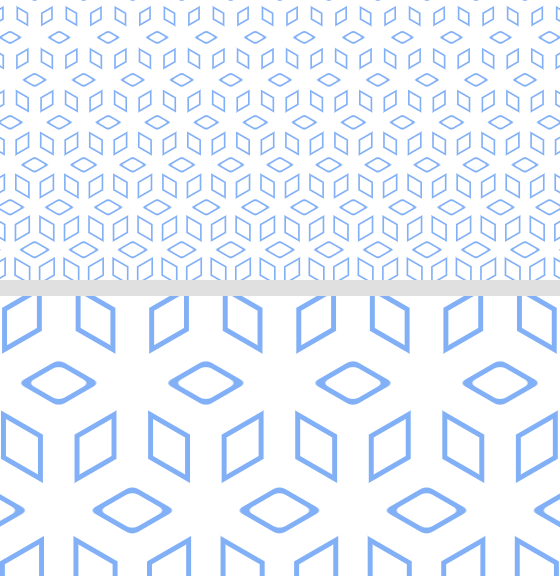
Top, the full canvas; bottom, a detail of the centre.
This pattern is drawn by a WebGL 2 fragment shader. Its source:

```glsl
#version 300 es
precision highp float;
// Outlined rhombi in a tumbling-block lattice, growing from top to bottom.

uniform vec2 u_resolution;
out vec4 fragColor;

// Lengths are fractions of the canvas height.
const float PERIOD = 0.17513;              // horizontal repeat
const float ROW = PERIOD * 0.8660254;      // spacing of lattice rows
const vec2 ANCHOR = vec2(0.2112, 0.8664);  // centre of one flat rhombus
const float STROKE = 0.0059;
const float ROUNDING = 0.008;              // corner softness of flat rhombi
const float SCALE_TOP = 0.47;              // share of the full face filled
const float SCALE_BOTTOM = 0.665;
const vec3 PAPER = vec3(1.0);
const vec3 LINE_BLUE = vec3(0.51, 0.69, 0.965);

// Normals of the three edge directions
const vec2 N_SIDE = vec2(1.0, 0.0);
const vec2 N_RIGHT = vec2(0.5, 0.8660254);
const vec2 N_LEFT = vec2(-0.5, 0.8660254);

float smoothMax(float a, float b, float k) {
    float h = max(k - abs(a - b), 0.0) / k;
    return max(a, b) + h * h * k * 0.25;
}

// Rhombus as the overlap of two bands with normals n and m
float rhombus(vec2 p, vec2 n, vec2 m, float inradius, float rounding) {
    return smoothMax(abs(dot(p, n)), abs(dot(p, m)), rounding) - inradius;
}

// Outlines of one face, repeated over both halves of the staggered lattice
float faceLattice(vec2 p, vec2 center, vec2 n, vec2 m, float rounding) {
    vec2 cell = vec2(PERIOD, 2.0 * ROW);
    float nearest = 1.0;
    for (int i = 0; i < 2; i++) {
        vec2 start = center + float(i) * 0.5 * cell;
        vec2 middle = start + cell * floor((p - start) / cell + 0.5);
        float scale = mix(SCALE_BOTTOM, SCALE_TOP, middle.y);
        float d = rhombus(p - middle, n, m, 0.25 * PERIOD * scale, rounding);
        nearest = min(nearest, abs(d + 0.5 * STROKE) - 0.5 * STROKE);
    }
    return nearest;
}

void main() {
    vec2 p = gl_FragCoord.xy / u_resolution.y;
    vec2 side = vec2(0.25 * PERIOD, -0.5 * ROW);

    // Top, left and right faces of each block
    float d = faceLattice(p, ANCHOR, N_RIGHT, N_LEFT, ROUNDING);
    d = min(d, faceLattice(p, ANCHOR + side * vec2(-1.0, 1.0), N_SIDE, N_RIGHT, 0.0005));
    d = min(d, faceLattice(p, ANCHOR + side, N_SIDE, N_LEFT, 0.0005));

    // Antialiased line over paper
    float ink = clamp(0.5 - d * u_resolution.y, 0.0, 1.0);
    fragColor = vec4(mix(PAPER, LINE_BLUE, ink), 1.0);
}
```
